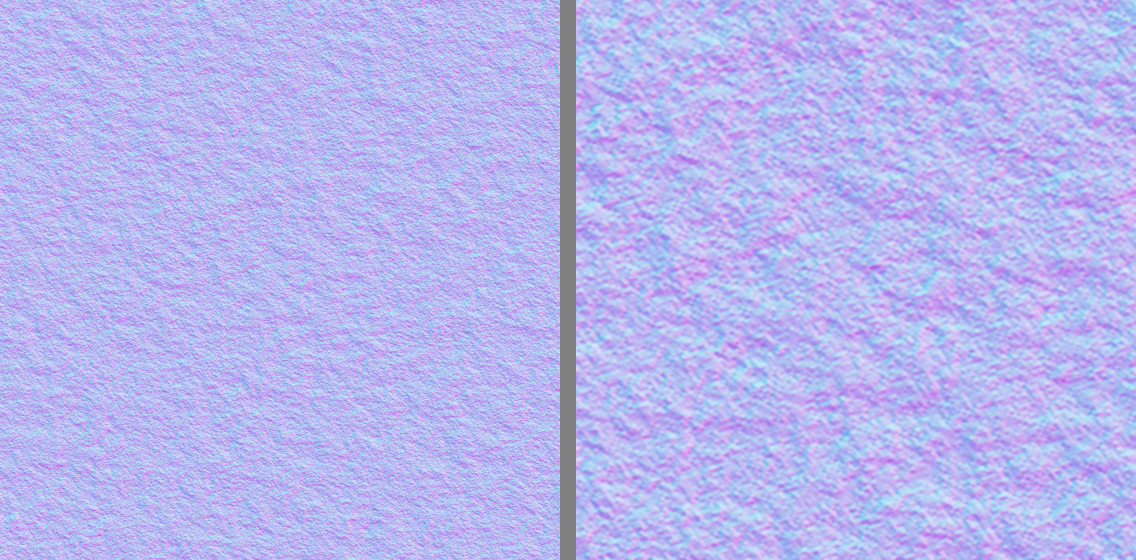
Left: the whole. Right: its middle third, enlarged.
This texture map is drawn by a WebGL 1 fragment shader. Its source:

```glsl
precision highp float;
// Tangent-space normal map of a rough, finely grained plaster surface.

uniform vec2 u_resolution;

float hash(vec2 p) {
  vec3 q = fract(p.xyx * vec3(0.1031, 0.1030, 0.0973));
  q += dot(q, q.yzx + 33.33);
  return fract((q.x + q.y) * q.z);
}

float valueNoise(vec2 p) {
  vec2 cell = floor(p);
  vec2 f = fract(p);
  f = f * f * (3.0 - 2.0 * f);
  float bottom = mix(hash(cell), hash(cell + vec2(1.0, 0.0)), f.x);
  float top = mix(hash(cell + vec2(0.0, 1.0)), hash(cell + 1.0), f.x);
  return mix(bottom, top, f.y);
}

// Fractal relief, drawn out along a gently falling axis
float relief(vec2 uv) {
  vec2 p = mat2(0.99, 0.12, -0.12, 0.99) * uv;
  p.y *= 1.35;
  float height = 0.0;
  float frequency = 26.0;
  float steepness = 0.28;
  for (int i = 0; i < 5; i++) {
    height += steepness / frequency * valueNoise(p * frequency + 17.3);
    // Turn each octave so that the lattices do not line up
    p = mat2(0.8, 0.6, -0.6, 0.8) * p;
    frequency *= 1.95;
    steepness *= 1.45;
  }
  return height;
}

void main() {
  vec2 uv = gl_FragCoord.xy / u_resolution.y;

  // Slope by finite differences over a fixed part of the canvas
  vec2 stride = vec2(1.0 / 512.0, 0.0);
  float here = relief(uv);
  vec2 slope = vec2(relief(uv + stride.xy) - here,
                    relief(uv + stride.yx) - here) / stride.x;
  vec3 normal = normalize(vec3(-0.33 * slope, 1.0));

  // Gamma-encoded tilt; blue stays high and follows the tilt slightly
  vec2 tilt = pow(0.49 + 0.5 * normal.xy, vec2(1.0 / 2.2));
  float blue = 0.945 + dot(tilt - 0.72, vec2(0.06, 0.12));
  gl_FragColor = vec4(tilt, blue, 1.0);
}
```
